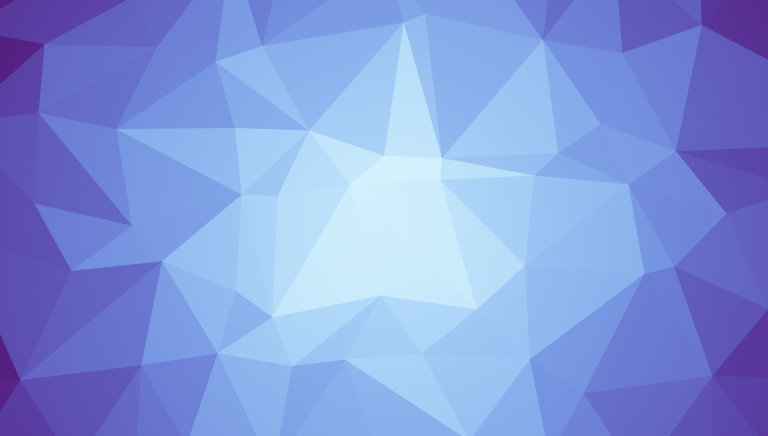
Reproduce this background procedurally as a Shadertoy shader.

```glsl
#define CELL 0.185
#define JITTER 0.40
#define GRID_ORIGIN vec2(-0.028, 0.025)
#define GLOW_CENTER vec2(0.014, -0.020)
#define GLOW_RADIUS 1.02
#define FACET_VARIATION 0.13
#define FACET_GRADIENT 0.22

const vec3 RAMP[8] = vec3[8](
    vec3(0.88, 0.97, 1.00), vec3(0.79, 0.92, 0.985),
    vec3(0.67, 0.83, 0.97), vec3(0.55, 0.70, 0.93),
    vec3(0.46, 0.58, 0.88), vec3(0.40, 0.44, 0.80),
    vec3(0.36, 0.29, 0.69), vec3(0.33, 0.13, 0.51));

vec2 hash22(vec2 p) {
    vec3 q = fract(vec3(p.xyx) * vec3(0.1031, 0.1030, 0.0973));
    q += dot(q, q.yzx + 33.33);
    return fract((q.xx + q.yz) * q.zy);
}

float cross2(vec2 a, vec2 b) {
    return a.x * b.y - a.y * b.x;
}

// Radial colour ramp, from the pale core to the violet rim
vec3 glowColor(float radius) {
    float t = clamp(radius / GLOW_RADIUS, 0.0, 1.0) * 7.0;
    int i = min(int(t), 6);
    return mix(RAMP[i], RAMP[i + 1], t - float(i));
}

// Jittered lattice corner
vec2 corner(vec2 id) {
    vec2 offset = (hash22(id + 57.0) * 2.0 - 1.0) * JITTER;
    return GRID_ORIGIN + (id + offset) * CELL;
}

float area(vec2 a, vec2 b, vec2 c) {
    return cross2(b - a, c - a);
}

// Signed distance to one edge, positive on its left
float edge(vec2 p, vec2 a, vec2 b) {
    return cross2(b - a, p - a) / max(length(b - a), 1e-4);
}

// Facet colour in rgb, premultiplied by its coverage in a
vec4 facet(vec2 p, vec2 a, vec2 b, vec2 c, float shade, float pixel) {
    float d = min(edge(p, a, b), min(edge(p, b, c), edge(p, c, a)));
    float coverage = clamp(0.5 + d / pixel, 0.0, 1.0);
    vec2 sampleAt = mix((a + b + c) / 3.0, p, FACET_GRADIENT);
    float radius = length(sampleAt - GLOW_CENTER);
    radius += (shade - 0.5) * FACET_VARIATION;
    return vec4(glowColor(radius), 1.0) * coverage;
}

void mainImage(out vec4 fragColor, in vec2 fragCoord) {
    float pixel = 1.0 / iResolution.y;
    vec2 p = (fragCoord - 0.5 * iResolution.xy) * pixel;
    vec2 home = floor((p - GRID_ORIGIN) / CELL);
    vec4 sum = vec4(0.0);

    // Two facets in each nearby cell
    for (int y = -1; y <= 1; y++) {
        for (int x = -1; x <= 1; x++) {
            vec2 id = home + vec2(x, y);
            vec2 a = corner(id);
            vec2 b = corner(id + vec2(1, 0));
            vec2 c = corner(id + vec2(1, 1));
            vec2 d = corner(id + vec2(0, 1));
            vec2 shade = hash22(id + 131.0);

            // Split along the diagonal that avoids slivers
            float splitAC = min(area(a, b, c), area(a, c, d));
            float splitBD = min(area(a, b, d), area(b, c, d));
            if (splitAC > splitBD) {
                sum += facet(p, a, b, c, shade.x, pixel);
                sum += facet(p, a, c, d, shade.y, pixel);
            } else {
                sum += facet(p, a, b, d, shade.x, pixel);
                sum += facet(p, b, c, d, shade.y, pixel);
            }
        }
    }

    vec3 color = sum.a > 1e-4 ? sum.rgb / sum.a : glowColor(length(p - GLOW_CENTER));
    fragColor = vec4(color, 1.0);
}
```
